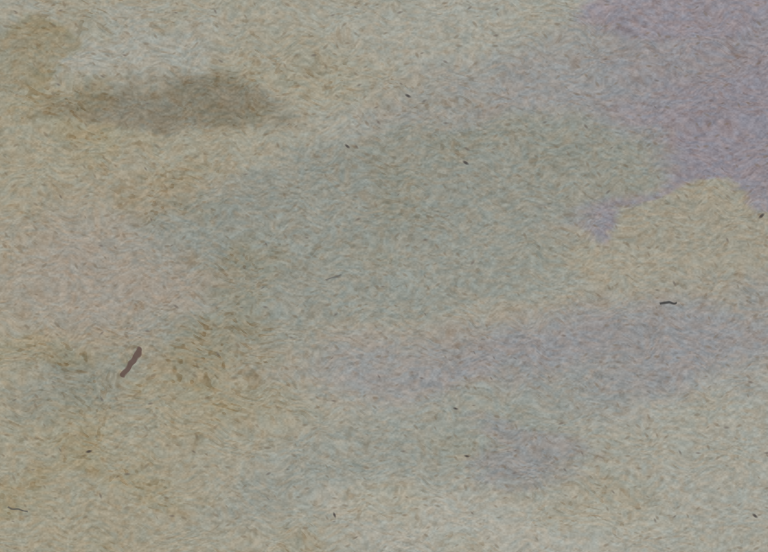
Reproduce this texture procedurally as a Shadertoy shader.

```glsl
// Aged paper with faded watercolour clouds in cream, grey-green and mauve.
// Soft ellipses with noise-warped edges are layered as washes, then ochre
// stains, streaky paper grain, scattered flecks and a few fibres are added.

float hash(vec2 p) {
    vec3 q = fract(p.xyx * vec3(0.1031, 0.1030, 0.0973));
    q += dot(q, q.yzx + 33.33);
    return fract((q.x + q.y) * q.z);
}

float noise(vec2 p) {
    vec2 i = floor(p), f = fract(p);
    f = f * f * (3.0 - 2.0 * f);
    return mix(mix(hash(i), hash(i + vec2(1, 0)), f.x),
               mix(hash(i + vec2(0, 1)), hash(i + vec2(1, 1)), f.x), f.y);
}

float fbm(vec2 p) {
    float sum = 0.0, amp = 0.5;
    for (int i = 0; i < 5; i++) {
        sum += amp * noise(p);
        p = mat2(1.6, 1.2, -1.2, 1.6) * p + 7.3;
        amp *= 0.55;
    }
    return sum / 1.05;
}

vec2 turn(vec2 p, float a) {
    float c = cos(a), s = sin(a);
    return vec2(c * p.x + s * p.y, c * p.y - s * p.x);
}

// Coverage of a tilted ellipse, with an edge from crisp to hazy
float blob(vec2 p, vec2 centre, vec2 radius, float tilt, float soft) {
    float d = length(turn(p - centre, tilt) / radius) - 1.0;
    return 1.0 - smoothstep(-soft, soft, d);
}

void wash(inout vec3 paint, vec2 p, vec2 centre, vec2 radius, float tilt, float soft, vec3 tint) {
    paint = mix(paint, tint, blob(p, centre, radius, tilt, soft));
}

// One randomly turned oval per occupied grid cell
float flecks(vec2 p, float cells, float share, float size, float seed) {
    vec2 id = floor(p * cells) + seed;
    vec2 centre = 0.3 + 0.4 * vec2(hash(id + 3.1), hash(id + 8.7));
    vec2 q = turn(fract(p * cells) - centre, 2.0 * hash(id + 5.3) - 1.2);
    float r = size * cells * (0.5 + 0.7 * hash(id + 1.9));
    float edge = 1.2 * cells / iResolution.y;
    float d = length(q * vec2(0.6, 1.3)) - r;
    return step(hash(id), share) * (1.0 - smoothstep(-edge, edge, d));
}

// Short hair between two points
float fibre(vec2 p, vec2 a, vec2 b, float width) {
    vec2 ab = b - a;
    float t = clamp(dot(p - a, ab) / dot(ab, ab), 0.0, 1.0);
    float edge = 1.0 / iResolution.y;
    return 1.0 - smoothstep(width - edge, width + edge, length(p - a - ab * t));
}

void mainImage(out vec4 fragColor, in vec2 fragCoord) {
    vec2 p = fragCoord / iResolution.y;
    p.x += 0.5 * (512.0 / 368.0 - iResolution.x / iResolution.y);
    vec2 warp = vec2(fbm(p * vec2(6, 15) + 2.0), fbm(p * vec2(7, 12) + 31.0)) - 0.5;
    vec2 w = p + warp * vec2(0.24, 0.09);

    vec3 cream = vec3(0.63, 0.612, 0.553);
    vec3 pale = vec3(0.645, 0.64, 0.597);
    vec3 sage = vec3(0.565, 0.568, 0.528);
    vec3 mauve = vec3(0.557, 0.535, 0.56);
    vec3 haze = vec3(0.587, 0.583, 0.572);
    vec3 umber = vec3(0.52, 0.50, 0.44);

    // Ground, warm at the left and cooler at the right
    vec3 col = mix(vec3(0.62, 0.597, 0.52), vec3(0.63, 0.626, 0.583), smoothstep(0.1, 0.9, p.x));

    // Upper left clouds
    wash(col, w, vec2(0.22, 0.93), vec2(0.26, 0.09), 0.0, 0.6, pale - 0.015);
    wash(col, w, vec2(0.02, 0.90), vec2(0.13, 0.06), 0.2, 0.15, vec3(0.585, 0.56, 0.48));
    wash(col, w, vec2(0.27, 0.80), vec2(0.22, 0.04), -0.05, 0.3, mix(cream, umber, 0.75));
    wash(col, w, vec2(0.38, 0.81), vec2(0.18, 0.05), -0.12, 0.35, umber);
    wash(col, w, vec2(0.30, 0.50), vec2(0.32, 0.14), 0.0, 0.7, vec3(0.618, 0.588, 0.54));

    // Mauve sky and the broad grey-green bank
    wash(col, w, vec2(1.16, 0.81), vec2(0.50, 0.17), 0.25, 0.35, haze);
    wash(col, w, vec2(1.38, 0.77), vec2(0.25, 0.20), 0.3, 0.6, mauve);
    wash(col, w, vec2(1.28, 0.99), vec2(0.21, 0.07), 0.1, 0.15, mauve + 0.015);
    wash(col, w, vec2(1.11, 0.61), vec2(0.15, 0.06), 0.3, 0.45, mauve);
    wash(col, w, vec2(0.74, 0.64), vec2(0.46, 0.12), 0.19, 0.2, sage + 0.004);
    wash(col, w, vec2(0.66, 0.48), vec2(0.37, 0.09), 0.22, 0.4, sage + 0.014);
    wash(col, w, vec2(0.12, 0.30), vec2(0.12, 0.05), 0.1, 0.7, sage + 0.01);

    // Cream cloud at the right, with streaks below
    wash(col, w, vec2(1.28, 0.58), vec2(0.16, 0.085), 0.0, 0.1, cream - 0.02);
    wash(col, w, vec2(1.17, 0.51), vec2(0.20, 0.045), -0.15, 0.25, cream - 0.01);
    wash(col, w, vec2(0.87, 0.43), vec2(0.28, 0.035), 0.18, 0.4, cream - 0.005);
    wash(col, w, vec2(1.08, 0.36), vec2(0.44, 0.10), 0.1, 0.5, haze - vec3(0.012, 0.015, 0.005));
    wash(col, w, vec2(0.74, 0.19), vec2(0.35, 0.075), 0.3, 0.5, sage + 0.025);
    wash(col, w, vec2(0.93, 0.18), vec2(0.10, 0.04), -0.2, 0.4, haze - 0.015);
    wash(col, w, vec2(0.86, 0.05), vec2(0.30, 0.07), -0.1, 0.3, pale + 0.005);

    // Ochre stains, strongest in the warm parts
    float warmth = 1.0 - 0.75 * smoothstep(0.3, 1.2, p.x + 0.3 * p.y);
    float stain = 0.8 * smoothstep(0.5, 0.8, fbm(p * vec2(7, 11) + 52.0)) * warmth;
    stain += 0.6 * blob(w, vec2(0.13, 0.28), vec2(0.08, 0.05), 0.0, 0.9);
    stain += 0.5 * blob(w, vec2(0.43, 0.30), vec2(0.12, 0.08), 0.0, 0.9);
    stain += 0.5 * blob(w, vec2(1.07, 0.09), vec2(0.09, 0.05), -0.4, 0.9);
    stain += 0.5 * blob(w, vec2(0.62, 0.87), vec2(0.18, 0.05), -0.4, 0.9);
    col -= stain * vec3(0.022, 0.038, 0.07);

    // Wavy streaks, fine tooth and brown mottling of the paper
    vec2 g = p + 0.02 * vec2(noise(p * 19.0 + 5.0), noise(p * 24.0));
    float streak = noise(turn(g, -0.25) * vec2(95, 225)) + noise(turn(g, 0.5) * vec2(115, 250) + 17.0) - 1.0;
    float tooth = noise(p * vec2(300, 350)) - 0.5;
    col += 0.058 * streak + 0.05 * tooth;
    col += 0.035 * (noise(g * vec2(85, 170) + 90.0) - 0.5) * vec3(1.0, -0.2, -1.0);
    float mottle = smoothstep(0.62, 0.9, noise(turn(g, -0.3) * vec2(95, 180) + 40.0));
    col -= mottle * (0.45 + 0.8 * stain) * vec3(0.05, 0.07, 0.085);
    col += vec3(0.006, 0.007, 0.008);

    // Flecks and fibres
    col = mix(col, vec3(0.45, 0.39, 0.32), 0.4 * flecks(p, 55.0, 0.2, 0.0026, 11.0));
    col = mix(col, vec3(0.38, 0.34, 0.32), 0.5 * flecks(p, 24.0, 0.12, 0.0022, 73.0));
    col = mix(col, vec3(0.24, 0.22, 0.22), 0.75 * flecks(p, 9.0, 0.10, 0.0027, 140.0));
    vec2 f = p + 0.006 * (vec2(noise(p * 90.0), noise(p * 90.0 + 9.0)) - 0.5);
    col = mix(col, vec3(0.37, 0.29, 0.27), 0.8 * fibre(f, vec2(0.223, 0.320), vec2(0.253, 0.367), 0.0045));
    col = mix(col, vec3(0.22), 0.8 * fibre(f, vec2(1.198, 0.449), vec2(1.224, 0.453), 0.002));
    col = mix(col, vec3(0.36), 0.6 * fibre(f, vec2(0.590, 0.492), vec2(0.618, 0.502), 0.0013));
    col = mix(col, vec3(0.30), 0.7 * fibre(f, vec2(0.016, 0.081), vec2(0.050, 0.074), 0.0015));

    fragColor = vec4(col, 1.0);
}
```
